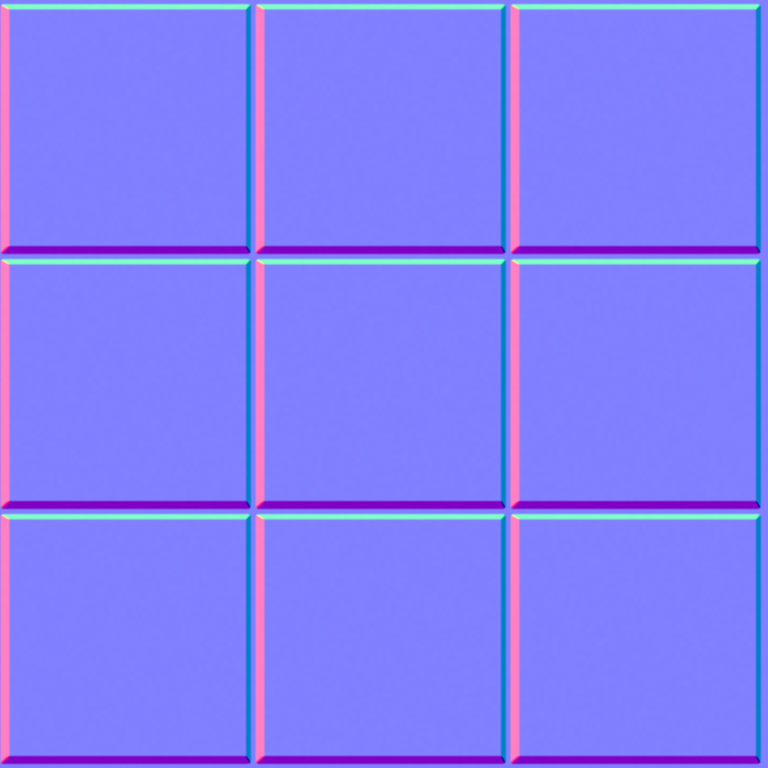
This texture map is drawn by a three.js fragment shader. Its source:

```glsl
// Tangent-space normal map of a three by three grid of bevelled square tiles.
varying vec2 vUv;

float hash(vec2 p) {
  vec3 q = fract(vec3(p.xyx) * 0.1031);
  q += dot(q, q.yzx + 33.33);
  return fract((q.x + q.y) * q.z);
}

float valueNoise(vec2 p) {
  vec2 i = floor(p), f = fract(p);
  f = f * f * (3.0 - 2.0 * f);
  return mix(mix(hash(i), hash(i + vec2(1.0, 0.0)), f.x),
             mix(hash(i + vec2(0.0, 1.0)), hash(i + 1.0), f.x), f.y);
}

float roundedBox(vec2 p, vec2 halfSize, float radius) {
  vec2 d = abs(p) - halfSize + radius;
  return length(max(d, 0.0)) + min(max(d.x, d.y), 0.0) - radius;
}

// One bevelled side: depth runs from 0 at the outer rim to 1 at the flat face.
float bevel(float depth, float width, float crossDepth) {
  float face = smoothstep(-0.006, 0.006, (depth - 1.0) * width);
  float mitre = smoothstep(-0.45, 0.15, crossDepth - depth);
  return (1.0 - face) * mitre;
}

void main() {
  // Tile space, measured from the upper left corner
  vec2 grid = vec2(vUv.x, 1.0 - vUv.y) / 0.332;
  vec2 tile = grid - min(floor(grid), 2.0);

  // Rim and face bounds as left, top, right, bottom
  vec4 rim = vec4(0.002, 0.016, 0.984, 0.996);
  vec4 width = vec4(0.035, 0.021, 0.019, 0.031);
  vec4 depth = vec4(tile - rim.xy, rim.zw - tile) / width;
  float across = min(depth.x, depth.z);
  float down = min(depth.y, depth.w);

  // Slopes facing each side
  vec3 flatNormal = vec3(0.505, 0.502, 1.0);
  vec3 slope = vec3(0.0);
  slope += (vec3(1.0, 0.50, 0.77) - flatNormal) * bevel(depth.x, width.x, down);
  slope += (vec3(0.50, 1.0, 0.78) - flatNormal) * bevel(depth.y, width.y, across);
  slope += (vec3(0.0, 0.50, 0.78) - flatNormal) * bevel(depth.z, width.z, down);
  slope += (vec3(0.50, 0.0, 0.77) - flatNormal) * bevel(depth.w, width.w, across);

  // Soft rounded rim against the flat joint
  vec2 center = 0.5 * (rim.xy + rim.zw);
  float outer = roundedBox(tile - center, 0.5 * (rim.zw - rim.xy), 0.014);
  vec3 color = flatNormal + slope * (1.0 - smoothstep(-0.006, 0.006, outer));

  // Faint surface grain
  vec2 grain = vec2(valueNoise(vUv * 180.0), valueNoise(vUv * 180.0 + 57.0));
  color.rg += (grain - 0.5) * 0.012;

  gl_FragColor = vec4(clamp(color, 0.0, 1.0), 1.0);
}
```
